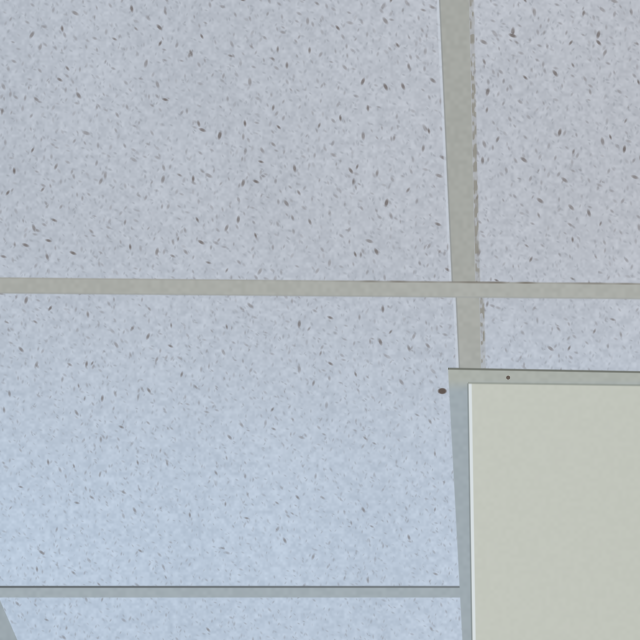
Write a Shadertoy shader that draws this texture.

```glsl
// A suspended ceiling: speckled mineral tiles, pale metal rails and a cream light panel.
// Sloped bands lay out the rails; hashed cells scatter tilted elliptical flecks
// over tiles tinted by a vertical gradient and value noise.

vec2 hash2(vec2 p) {
    vec3 q = fract(p.xyx * vec3(0.1031, 0.1030, 0.0973));
    q += dot(q, q.yzx + 33.33);
    return fract((q.xx + q.yz) * q.zy);
}

float noise(vec2 p) {
    vec2 i = floor(p), f = fract(p);
    f = f * f * (3.0 - 2.0 * f);
    float low = mix(hash2(i).x, hash2(i + vec2(1, 0)).x, f.x);
    float high = mix(hash2(i + vec2(0, 1)).x, hash2(i + vec2(1, 1)).x, f.x);
    return mix(low, high, f.y);
}

// Coverage of the interval from a to b
float band(float x, float a, float b, float soft) {
    return smoothstep(a - soft, a + soft, x) * (1.0 - smoothstep(b - soft, b + soft, x));
}

// Flecks scattered one per occupied cell; size is in cell units
float flecks(vec2 p, float cells, vec2 size, float density, float soft) {
    vec2 q = p * cells, home = floor(q);
    float cover = 0.0;
    for (int j = -1; j <= 1; j++)
    for (int i = -1; i <= 1; i++) {
        vec2 id = home + vec2(i, j);
        vec2 place = hash2(id + cells), kind = hash2(id + 71.7 + cells);
        if (kind.x > density) continue;
        float angle = 1.9 + (kind.y - 0.5) * 2.0;
        vec2 axis = vec2(cos(angle), sin(angle));
        vec2 d = q - id - place;
        d = vec2(dot(d, axis), dot(d, vec2(-axis.y, axis.x)));
        vec2 radius = size * (0.6 + 0.6 * fract(kind.y * 13.7));
        float edge = (length(d / radius) - 1.0) * radius.y;
        float ink = 1.0 - smoothstep(-soft * cells, soft * cells, edge);
        cover = max(cover, ink * (0.3 + 0.7 * fract(kind.x * 23.1)));
    }
    return cover;
}

vec3 tiles(vec2 p, float soft) {
    vec3 col = mix(vec3(0.73, 0.785, 0.85), vec3(0.722, 0.744, 0.78), smoothstep(0.12, 0.68, p.y));
    col += vec3(-0.01, 0.002, 0.012) * (0.6 - p.x);
    col += 0.018 * (noise(p * 7.0) - 0.5);
    col += 0.045 * (noise(p * 135.0) - 0.5) + 0.04 * (noise(p * 250.0 + 9.0) - 0.5);
    float near = mix(0.7, 1.0, smoothstep(0.1, 0.75, p.y));
    float fine = flecks(p, 112.0, vec2(0.28, 0.16) * near, 0.55, soft);
    float medium = flecks(p, 66.0, vec2(0.21, 0.11) * near, 0.5, soft);
    float large = flecks(p, 36.0, vec2(0.165, 0.078) * near, 0.36, soft);
    col = mix(col, vec3(0.57, 0.59, 0.62), 0.5 * fine);
    col = mix(col, vec3(0.50, 0.49, 0.50), 0.55 * medium * near);
    return mix(col, vec3(0.40, 0.37, 0.36), 0.8 * large * near);
}

void mainImage(out vec4 fragColor, in vec2 fragCoord) {
    vec2 p = fragCoord / iResolution.xy;
    float soft = max(0.8 / iResolution.y, 0.0015);
    vec3 col = tiles(p, soft);
    vec3 metal = mix(vec3(0.61, 0.655, 0.68), vec3(0.66, 0.67, 0.65), smoothstep(0.1, 0.5, p.y));
    metal += 0.03 * (noise(p * 150.0) - 0.5);

    // Upright rail, stepped sideways below the crossing
    float below = 1.0 - step(0.545, p.y);
    float railL = 0.686 + 0.045 * (1.0 - p.y) + 0.005 * below;
    float railR = 0.733 + 0.022 * (1.0 - p.y) + 0.006 * below;
    float upper = smoothstep(0.422, 0.425, p.y);
    float grit = smoothstep(0.3, 0.75, noise(p * vec2(230.0, 140.0)));
    float gap = band(p.x, railR, railR + 0.007, 0.002) * upper;
    col = mix(col, vec3(0.54, 0.53, 0.49), gap * (0.25 + 0.55 * grit));
    col = mix(col, metal - 0.015 * (1.0 - below), band(p.x, railL, railR, soft) * upper);
    col = mix(col, vec3(0.79, 0.82, 0.86), 0.65 * band(p.x, railL - 0.004, railL, soft) * upper);
    col = mix(col, vec3(0.52, 0.54, 0.55), 0.5 * band(p.x, railL, railL + 0.002, soft) * upper);

    // Main cross rail
    float crossTop = 0.5664 - 0.0094 * p.x;
    float crossLow = 0.5417 - 0.009 * p.x;
    col = mix(col, metal + 0.01 * p.x, band(p.y, crossLow, crossTop, soft));
    float seam = 0.12 + 0.8 * smoothstep(0.45, 0.65, p.x) * noise(vec2(p.x * 45.0, 3.0));
    col = mix(col, vec3(0.45, 0.43, 0.40), seam * band(p.y, crossTop - 0.002, crossTop + 0.001, soft));
    col = mix(col, vec3(0.56, 0.58, 0.59), 0.25 * band(p.y, crossLow - 0.001, crossLow + 0.002, soft));

    // Lower rail and the slanted rail in the corner
    float lowRail = band(p.y, 0.0664, 0.0833, soft);
    col = mix(col, metal + 0.02, lowRail);
    float lowSeam = band(p.y, 0.0815, 0.0845, soft);
    col = mix(col, vec3(0.34, 0.36, 0.37), lowSeam * mix(0.9, 0.55, p.x));
    float slant = 0.027 - 0.435 * p.y;
    col = mix(col, metal, band(p.x, -1.0, slant, soft) * (1.0 - smoothstep(0.062, 0.066, p.y)));

    // Frame around the light panel
    float frameTop = 0.4245 - 0.018 * (p.x - 0.7);
    float frameL = 0.700 + 0.053 * (0.4245 - p.y);
    float frame = smoothstep(frameL - soft, frameL + soft, p.x) * band(p.y, -1.0, frameTop, soft);
    vec3 frameCol = mix(vec3(0.62, 0.665, 0.69), vec3(0.67, 0.69, 0.665), smoothstep(0.385, 0.41, p.y));
    col = mix(col, frameCol + 0.025 * (noise(p * 150.0) - 0.5), frame);
    float lip = band(p.y, frameTop - 0.002, frameTop + 0.001, soft) * step(0.7, p.x);
    col = mix(col, vec3(0.36, 0.37, 0.34), 0.75 * lip);

    // Cream panel with a bright left edge and a shaded top edge
    float panelL = 0.732 + 0.0155 * (0.401 - p.y);
    float panelTop = 0.401 - 0.013 * (p.x - 0.732);
    float inside = band(p.y, -1.0, panelTop, soft);
    vec3 cream = vec3(0.76, 0.775, 0.737) + 0.012 * (noise(p * 160.0) - 0.5) - 0.03 * (p.x - 0.86);
    col = mix(col, cream, inside * smoothstep(panelL - soft, panelL + soft, p.x));
    col = mix(col, vec3(0.85, 0.88, 0.89), inside * band(p.x, panelL, panelL + 0.005, soft));
    col = mix(col, vec3(0.45, 0.48, 0.48), 0.6 * inside * band(p.x, panelL - 0.002, panelL, soft));
    float topSeam = band(p.y, panelTop - 0.001, panelTop + 0.002, soft) * step(panelL, p.x);
    col = mix(col, vec3(0.52, 0.54, 0.50), 0.5 * topSeam);

    // Rivet on the frame and a rust chip beside it
    float rivet = 1.0 - smoothstep(0.002, 0.004, length(p - vec2(0.794, 0.410)));
    float chip = 1.0 - smoothstep(0.003, 0.006, length((p - vec2(0.691, 0.389)) * vec2(0.7, 1.0)));
    col = mix(col, vec3(0.32, 0.27, 0.24), max(0.8 * rivet, chip * 0.85));
    fragColor = vec4(col, 1.0);
}
```
